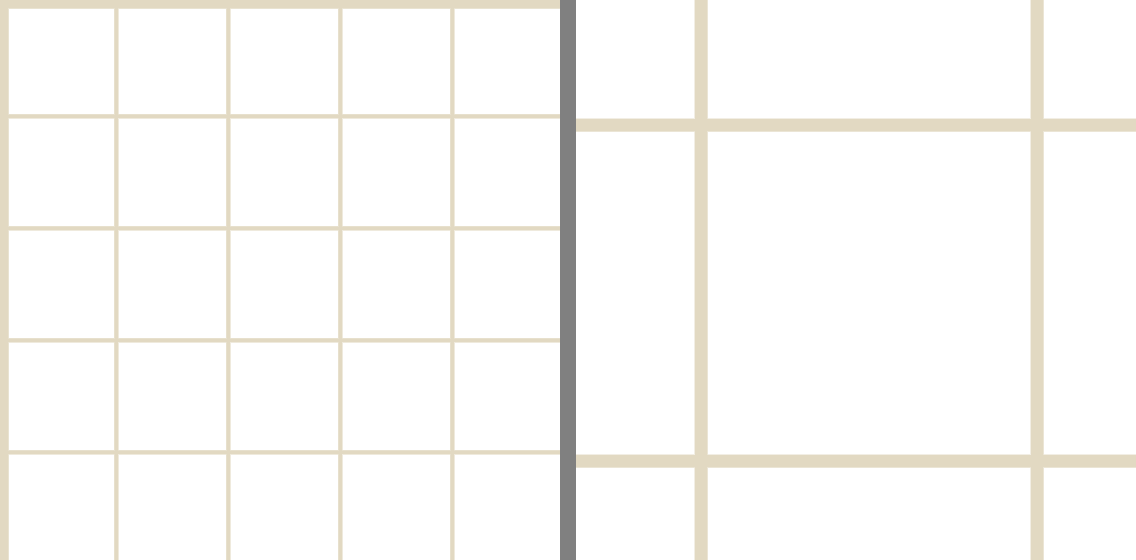
Left: the whole. Right: its middle third, enlarged.
Reproduce this pattern procedurally as a Shadertoy shader.

```glsl
// Square grid of thin beige lines on white, with a thicker band along the left and top edges.

// Signed distance to the nearest ruled line or to the edge band, along one axis
float ruleDistance(float x) {
    float line = abs(fract((x - 0.0078125) * 5.0 + 0.5) - 0.5) / 5.0 - 0.00390625;
    float band = x - 0.015625;
    return min(line, band);
}

void mainImage(out vec4 fragColor, in vec2 fragCoord) {
    // Measure from the top left corner, in canvas heights
    vec2 p = vec2(fragCoord.x, iResolution.y - fragCoord.y) / iResolution.y;

    // Union of vertical and horizontal rules, smoothed over one pixel
    float d = min(ruleDistance(p.x), ruleDistance(p.y));
    float ink = clamp(0.5 - d * iResolution.y, 0.0, 1.0);

    fragColor = vec4(mix(vec3(1.0), vec3(0.886, 0.851, 0.761), ink), 1.0);
}
```
